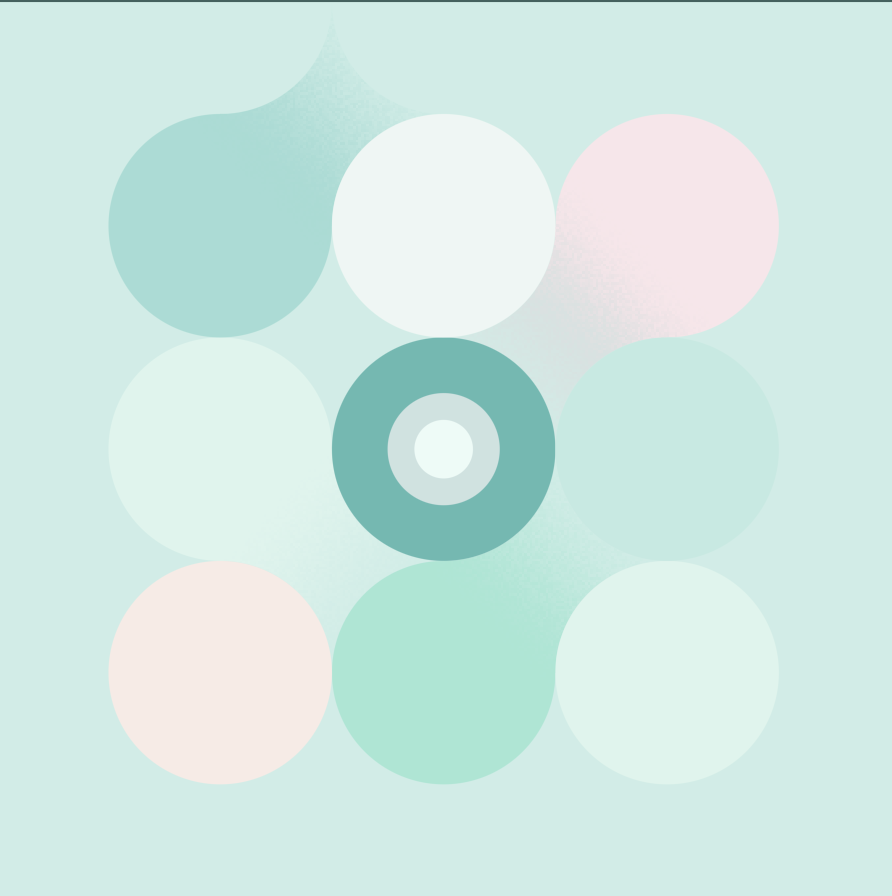
Write a Shadertoy shader that draws this background.

```glsl
const vec2 GRID_CENTER = vec2(0.4974, 0.4987); // fraction of the canvas
const float SPACING = 0.2494;                  // fraction of the height
const float RADIUS = 0.5;                      // in grid cells
const float RING_RADIUS = 0.251;
const float CORE_RADIUS = 0.131;
const float FADE_START = -0.42;
const float FADE_END = 0.36;
const float GRAIN_SCALE = 340.0;
const float GRAIN_AMOUNT = 0.13;
const float BAR_HEIGHT = 0.0024;

const vec3 BACKGROUND = vec3(0.822, 0.927, 0.905);
const vec3 TEAL = vec3(0.46, 0.72, 0.695);
const vec3 RING = vec3(0.815, 0.885, 0.880);
const vec3 CORE = vec3(0.935, 0.985, 0.968);
const vec3 BAR = vec3(0.27, 0.38, 0.37);

// Disc colours, row by row from the lower left
const vec3 DISC_COLORS[9] = vec3[9](
    vec3(0.965, 0.920, 0.902), vec3(0.685, 0.897, 0.833), vec3(0.880, 0.956, 0.928),
    vec3(0.880, 0.957, 0.930), TEAL, vec3(0.785, 0.912, 0.885),
    vec3(0.675, 0.860, 0.835), vec3(0.937, 0.965, 0.955), vec3(0.965, 0.902, 0.916));

// Fading neck of each disc: diagonal direction, then teal shade; zero means none
const vec3 NECKS[9] = vec3[9](
    vec3(0.0), vec3(1.0, 1.0, 0.02), vec3(0.0),
    vec3(1.0, -1.0, 0.0), vec3(0.0), vec3(0.0),
    vec3(1.0, 1.0, 0.08), vec3(0.0), vec3(-1.0, -1.0, 0.21));

float hash(vec2 p) {
    vec3 q = fract(p.xyx * 0.1031);
    q += dot(q, q.yzx + 33.33);
    return fract((q.x + q.y) * q.z);
}

float disc(vec2 p, float radius, float blur) {
    return 1.0 - smoothstep(-blur, blur, length(p) - radius);
}

// Concave space between four touching discs
float gap(vec2 p, float blur) {
    vec2 a = abs(p);
    return step(max(a.x, a.y), 0.5) * (1.0 - disc(a - 0.5, RADIUS, blur));
}

vec2 cellCenter(int i) {
    return vec2(i % 3, i / 3) - 1.0;
}

void mainImage(out vec4 fragColor, in vec2 fragCoord) {
    vec2 p = (fragCoord - GRID_CENTER * iResolution.xy) / (iResolution.y * SPACING);
    float blur = 0.75 / (iResolution.y * SPACING);
    float grain = hash(floor(fragCoord / iResolution.y * GRAIN_SCALE)) - 0.5;
    vec3 color = BACKGROUND;

    // Discs that melt into a neighbouring gap
    for (int i = 0; i < 9; i++) {
        vec3 neck = NECKS[i];
        if (neck.x == 0.0) continue;
        vec2 local = p - cellCenter(i);
        vec2 q = local - 0.5 * neck.xy;
        float along = dot(q, neck.xy) * inversesqrt(2.0) + grain * GRAIN_AMOUNT;
        float shade = neck.z * smoothstep(-0.55, 0.0, along);
        float fade = 1.0 - smoothstep(FADE_START, FADE_END + neck.z, along);
        float cover = min(disc(local, RADIUS, blur) + gap(q, blur), 1.0);
        color = mix(color, mix(DISC_COLORS[i], TEAL, shade), cover * fade);
    }

    // Solid discs
    for (int i = 0; i < 9; i++) {
        if (NECKS[i].x != 0.0) continue;
        color = mix(color, DISC_COLORS[i], disc(p - cellCenter(i), RADIUS, blur));
    }

    // Central ring and core
    color = mix(color, RING, disc(p, RING_RADIUS, blur));
    color = mix(color, CORE, disc(p, CORE_RADIUS, blur));

    // Thin bar along the top
    float pixel = 1.0 / iResolution.y;
    float edge = fragCoord.y * pixel - (1.0 - BAR_HEIGHT);
    color = mix(color, BAR, smoothstep(-0.5 * pixel, 0.5 * pixel, edge));

    fragColor = vec4(color, 1.0);
}
```
